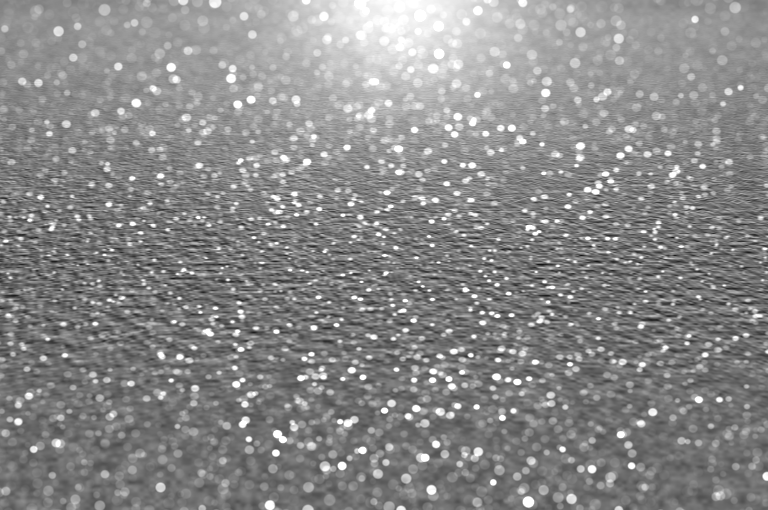
Write a WebGL 2 fragment shader that draws this texture.

```glsl
#version 300 es
precision highp float;
// Sunlit rough asphalt seen at a low angle with a shallow depth of field.
// Relief noise in ground perspective gives the sharp band; jittered grids of
// discs, widening away from the focus line, give the glints and the bokeh.

uniform vec2 u_resolution;
out vec4 outColor;

// Lengths are in canvas heights, origin at the lower left.
const float FOCUS_Y = 0.48;
const float FOCUS_WIDTH = 0.25;
const float HORIZON_Y = 1.25;
const vec2 SUN = vec2(0.785, 1.02);
const float BASE_TONE = 0.415;
const float HAZE_TONE = 0.12;
const float SUN_GLOW = 0.34;
const float WIDE_GLOW = 0.12;
const float GROUND_SCALE = 47.0;
const float RELIEF = 0.36;
const float SOFT_GRAIN = 0.24;
const float MIN_RADIUS = 0.0024;
const float BLUR_RATE = 0.019;
const float GLINT_GAIN = 0.95;
const float GLINT_RARITY = 9.0;
const int GLINT_LAYERS = 4;
const float FIRST_CELL = 0.012;
const float CELL_GROWTH = 1.55;

// Three random values from an integer lattice point and a seed.
vec3 hash3(vec2 cell, float seed) {
    uvec3 v = uvec3(ivec3(vec3(cell, seed)) + 4096);
    v = v * 1664525u + 1013904u;
    v.x += v.y * v.z; v.y += v.z * v.x; v.z += v.x * v.y;
    v ^= v >> 16u;
    v.x += v.y * v.z; v.y += v.z * v.x; v.z += v.x * v.y;
    return vec3(v >> 8u) / 16777216.0;
}

float valueNoise(vec2 q, float seed) {
    vec2 i = floor(q), f = fract(q);
    f = f * f * (3.0 - 2.0 * f);
    float low = mix(hash3(i, seed).x, hash3(i + vec2(1, 0), seed).x, f.x);
    float high = mix(hash3(i + vec2(0, 1), seed).x, hash3(i + 1.0, seed).x, f.x);
    return mix(low, high, f.y);
}

// Bell falloff around a centre with separate widths per axis.
float bell(vec2 p, vec2 centre, vec2 width) {
    vec2 d = (p - centre) / width;
    return exp(-dot(d, d));
}

float sharpness(float y) {
    float d = (y - FOCUS_Y) / FOCUS_WIDTH;
    return exp(-d * d);
}

// Back-lit stones: slope of the height noise along the view direction.
float groundRelief(vec2 p) {
    float depth = 1.0 / (HORIZON_Y - min(p.y, 1.1));
    vec2 ground = GROUND_SCALE * depth * vec2(p.x - SUN.x, 2.0);
    float sum = 0.0, weight = 1.0;
    for (int i = 0; i < 2; i++) {
        float seed = float(i) + 20.0;
        float slope = valueNoise(ground, seed) - valueNoise(ground + vec2(0.15, 0.6), seed);
        sum += weight * slope;
        ground = ground * 2.1 + 7.3;
        weight *= 0.85;
    }
    return sum;
}

// Blurred stones, larger than the focused ones.
float softGrain(vec2 p) {
    float coarse = valueNoise(p * vec2(48.0, 72.0), 30.0);
    float fine = valueNoise(p * vec2(95.0, 135.0) + 3.7, 31.0);
    return 0.55 * coarse + 0.45 * fine - 0.5;
}

// One jittered grid of glints, drawn as discs of the local blur radius.
float glintLayer(vec2 p, float cellSize, float seed) {
    vec2 home = floor(p / cellSize);
    float edge = 0.0012 + 0.5 / u_resolution.y;
    float sum = 0.0;
    for (int j = -1; j <= 1; j++)
    for (int i = -1; i <= 1; i++) {
        vec2 cell = home + vec2(i, j);
        vec3 rnd = hash3(cell, seed);
        vec2 centre = (cell + rnd.xy) * cellSize;
        float blur = MIN_RADIUS + BLUR_RATE * abs(centre.y - FOCUS_Y);
        float radius = blur * mix(0.55, 1.0, fract(rnd.x * 17.0 + rnd.y * 5.0));
        vec2 d = p - centre;
        d.x /= mix(1.0, 1.6, sharpness(centre.y));
        float disc = 1.0 - smoothstep(radius - edge, radius + edge, length(d));
        float density = min(1.0, 0.11 * cellSize * cellSize / (blur * blur));
        sum += disc * density * pow(rnd.z, GLINT_RARITY);
    }
    return sum;
}

void main() {
    vec2 p = gl_FragCoord.xy / u_resolution.y;
    float focus = sharpness(p.y);
    float haze = smoothstep(0.5, 1.0, p.y);

    // Broad light
    float tone = BASE_TONE + HAZE_TONE * haze;
    tone += SUN_GLOW * bell(p, SUN, vec2(0.2, 0.19));
    tone += WIDE_GLOW * bell(p, vec2(SUN.x, 0.88), vec2(0.6, 0.36));
    tone -= 0.05 * smoothstep(0.96, 1.0, p.y) * smoothstep(0.2, 0.6, abs(p.x - SUN.x));

    // Stone texture
    tone += RELIEF * focus * groundRelief(p);
    tone += SOFT_GRAIN * (1.0 - 0.75 * focus) * (1.0 - 0.6 * haze) * softGrain(p);

    // Glints, strongest in the column below the sun
    float glints = 0.0, cellSize = FIRST_CELL;
    for (int i = 0; i < GLINT_LAYERS; i++) {
        glints += glintLayer(p, cellSize, float(i) + 1.0);
        cellSize *= CELL_GROWTH;
    }
    float column = 0.6 + 0.5 * bell(p, SUN, vec2(0.5, 2.0));
    tone += GLINT_GAIN * column * (1.0 - 0.5 * haze) * glints;

    outColor = vec4(vec3(clamp(tone, 0.08, 1.0)), 1.0);
}
```
